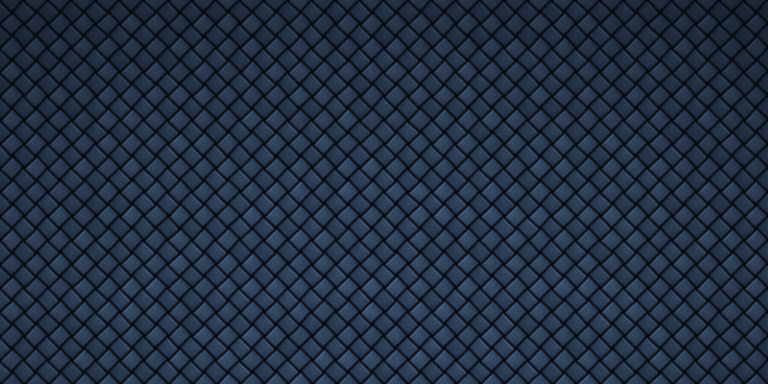
This pattern is drawn by a Shadertoy shader. Its source:

```glsl
// Diagonal plain weave of navy leather straps, 32 diamonds across and 16 down.
// Rotated cells alternate strap direction like a checkerboard; long strap tiles
// tuck under their neighbours, with thin seams, fine grain and a soft vignette.

float hash(vec2 p) {
    vec3 q = fract(vec3(p.xyx) * 0.1031);
    q += dot(q, q.yzx + 33.33);
    return fract((q.x + q.y) * q.z);
}

float noise(vec2 p) {
    vec2 i = floor(p), f = fract(p);
    f = f * f * (3.0 - 2.0 * f);
    return mix(mix(hash(i), hash(i + vec2(1, 0)), f.x),
               mix(hash(i + vec2(0, 1)), hash(i + vec2(1, 1)), f.x), f.y);
}

vec3 weave(vec2 uv) {
    // Diagonal lattice with a slight hand-made wobble
    vec2 q = uv * vec2(32.0, 16.0);
    vec2 g = vec2(q.x + q.y, q.x - q.y) + 40.0;
    g += 0.07 * (vec2(noise(q * 1.3), noise(q * 1.3 + 57.0)) - 0.5);
    vec2 cell = floor(g), f = fract(g) - 0.5;
    bool rising = mod(cell.x + cell.y, 2.0) < 0.5;

    // Beyond the strap's side, the end of the crossing strap shows instead
    vec2 across = rising ? vec2(0, 1) : vec2(1, 0);
    vec2 hop = across * step(0.43, abs(f)) * sign(f);
    if (dot(hop, hop) > 0.5) {
        cell += hop;
        f -= hop;
        rising = !rising;
    }

    // Strap coordinates: x runs along it, positive y is its upper edge
    vec2 strap = rising ? vec2(f.x, -f.y) : vec2(f.y, f.x);
    float tone = hash(cell + 7.0);

    // Flat face, narrow side seams, ends in shadow below the crossing strap
    float side = 1.0 - smoothstep(0.36, 0.44, abs(strap.y));
    float dip = 1.0 - smoothstep(0.38, 0.57, abs(strap.x));
    float shade = mix(0.4, 1.0, side) * mix(0.08, 1.0, dip);
    shade *= 1.02 + 0.26 * strap.y - 0.7 * strap.x * strap.x;
    shade *= (rising ? 1.05 : 0.93) + 0.12 * (tone - 0.5);

    // Leather grain: fine pores and faint creases along the strap
    float pores = noise(g * 10.0) - 0.5;
    float creases = noise(strap * vec2(3.0, 16.0) + cell * 19.0) - 0.5;
    shade *= 1.0 + 0.1 * pores + 0.07 * creases;

    // Thin worn glint on the upper edge, uneven from strap to strap
    float glint = smoothstep(0.26, 0.34, strap.y) * (1.0 - smoothstep(0.34, 0.42, strap.y));
    glint *= dip * (0.2 + 0.8 * tone);

    // Light is strongest below the middle and fades to the top corners
    vec2 away = (uv - vec2(0.5, 0.22)) * vec2(1.0, 0.85);
    float light = 1.12 - 0.75 * dot(away, away);
    vec3 color = vec3(0.173, 0.235, 0.318) * shade + vec3(0.04, 0.052, 0.065) * glint;
    return color * light + vec3(0.006, 0.018, 0.043) * (1.0 - 0.7 * shade);
}

void mainImage(out vec4 fragColor, in vec2 fragCoord) {
    // Average a 3 by 3 grid of samples for smooth edges
    vec3 color = vec3(0.0);
    for (int y = -1; y <= 1; y++)
        for (int x = -1; x <= 1; x++)
            color += weave((fragCoord + vec2(x, y) / 3.0) / iResolution.xy);
    fragColor = vec4(color / 9.0, 1.0);
}
```
